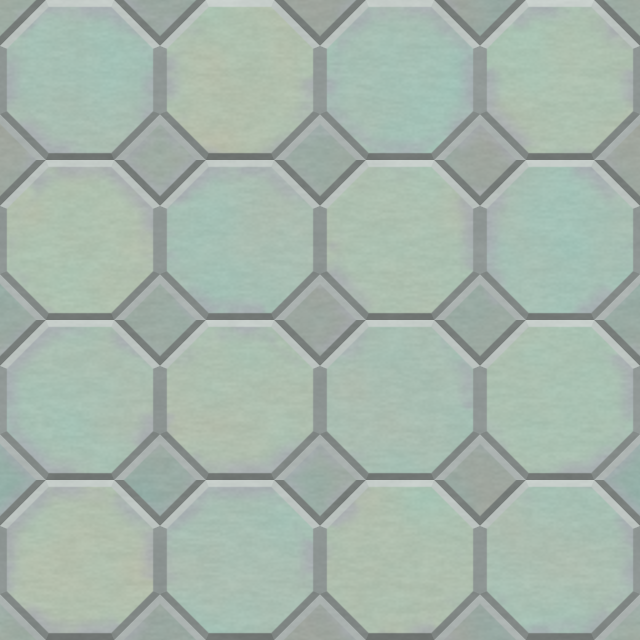
A Shadertoy shader for this pattern:

```glsl
// Glazed octagon tiles with small diamond insets, bevelled and lit from above.
// Edge distances give the bevels; wrapping value noise gives clouds, stains
// and a fine horizontal grain. Tile shading is supersampled for smooth edges.

const float REPEATS = 4.0;         // octagons across and down
const float INSET = 0.287;         // half diagonal of a diamond, in cells
const float BEVEL = 0.043;         // bevel width, in cells
const float BEVEL_SOFT = 0.005;    // softness of the inner bevel edge
const float GRAIN = 0.055;         // strength of the fine grain
const int SAMPLES = 3;             // supersamples per axis

const vec3 GREEN_GLAZE = vec3(0.690, 0.752, 0.682);
const vec3 TEAL_GLAZE = vec3(0.655, 0.748, 0.702);
const vec3 INSET_GREY = vec3(0.610, 0.640, 0.615);
const vec3 INSET_TEAL = vec3(0.605, 0.680, 0.645);
const vec3 STAIN = vec3(0.655, 0.665, 0.695);
const vec3 LIT = vec3(0.775, 0.805, 0.790);
const vec3 SIDE = vec3(0.560, 0.590, 0.582);
const vec3 SHADE = vec3(0.440, 0.460, 0.450);
const vec3 INSET_LIT = vec3(0.670, 0.698, 0.690);
const vec3 INSET_SHADE = vec3(0.465, 0.488, 0.477);

struct Wear { float cloud; float stain; float grain; };

float hash(vec2 cell, float seed) {
    uvec3 h = uvec3(ivec3(vec3(cell, seed))) * uvec3(1597u, 3571u, 7919u);
    uint n = (h.x ^ (h.y << 8)) + h.z;
    n = (n ^ (n >> 15)) * 73244475u;
    n = (n ^ (n >> 16)) * 73244475u;
    n ^= n >> 16;
    return float(n & 65535u) / 65535.0;
}

// Value noise over the unit canvas that wraps after a whole number of cells.
float noise(vec2 uv, vec2 period, float seed) {
    vec2 p = uv * period;
    vec2 i = floor(p);
    vec2 f = fract(p);
    f = f * f * (3.0 - 2.0 * f);
    vec2 a = mod(i, period);
    vec2 b = mod(i + 1.0, period);
    return mix(mix(hash(a, seed), hash(vec2(b.x, a.y), seed), f.x),
               mix(hash(vec2(a.x, b.y), seed), hash(b, seed), f.x), f.y);
}

float fbm(vec2 uv, vec2 period, float seed) {
    float sum = 0.0;
    float weight = 0.5;
    for (int i = 0; i < 4; i++) {
        sum += weight * noise(uv, period, seed + float(i));
        period *= 2.0;
        weight *= 0.5;
    }
    return sum / 0.9375;
}

Wear wearAt(vec2 uv) {
    float streaks = noise(uv, vec2(80.0, 230.0), 31.0) - 0.5;
    float specks = noise(uv, vec2(240.0, 300.0), 32.0) - 0.5;
    float bands = noise(uv, vec2(28.0, 110.0), 33.0) - 0.5;
    return Wear(fbm(uv, vec2(9.0), 1.0) - 0.5,
                fbm(uv, vec2(13.0, 15.0), 11.0),
                0.45 * streaks + 0.3 * specks + 0.35 * bands);
}

// Face colour, stained towards the rim of the tile.
vec3 glaze(vec3 base, float rim, Wear wear) {
    vec3 colour = base + wear.cloud * vec3(-0.07, 0.035, 0.045);
    float nearRim = 1.0 - smoothstep(0.04, 0.17, rim);
    float stain = smoothstep(0.43, 0.68, wear.stain) * nearRim;
    return mix(colour, STAIN, 0.75 * stain);
}

vec3 tileColour(vec2 p, Wear wear) {
    vec2 centred = fract(p) - 0.5;
    vec2 toSide = 0.5 - abs(centred);
    float diagonal = (toSide.x + toSide.y - INSET) * 0.70711;
    float rim;
    vec3 face;
    vec3 bevel;
    if (diagonal < 0.0) {
        // Diamond inset around each cell corner
        vec2 id = mod(floor(p + 0.5), REPEATS);
        rim = -diagonal;
        face = glaze(mix(INSET_GREY, INSET_TEAL, hash(id, 51.0)), rim + 0.03, wear);
        bevel = centred.y < 0.0 ? INSET_LIT : INSET_SHADE;
    } else {
        // Octagon: the nearest edge sets how far the bevel faces upward
        vec2 id = mod(floor(p), REPEATS);
        rim = min(diagonal, min(toSide.x, toSide.y));
        float teal = mod(id.x + id.y, 2.0);
        teal = clamp(teal + 0.7 * (hash(id, 52.0) - 0.5), 0.0, 1.0);
        face = glaze(mix(GREEN_GLAZE, TEAL_GLAZE, teal), rim, wear);
        float up = rim == diagonal ? 0.70711 : (rim == toSide.y ? 1.0 : 0.0);
        bevel = centred.y > 0.0 ? mix(SIDE, LIT, pow(up, 0.6))
                                : mix(SIDE, SHADE, up * up);
    }
    bevel += wear.cloud * 0.05;
    float onFace = smoothstep(BEVEL - BEVEL_SOFT, BEVEL + BEVEL_SOFT, rim);
    return mix(bevel, face, onFace) + GRAIN * wear.grain * mix(0.7, 1.0, onFace);
}

void mainImage(out vec4 fragColor, in vec2 fragCoord) {
    Wear wear = wearAt(fragCoord / iResolution.xy);
    vec3 sum = vec3(0.0);
    for (int j = 0; j < SAMPLES; j++) {
        for (int i = 0; i < SAMPLES; i++) {
            vec2 offset = (vec2(i, j) + 0.5) / float(SAMPLES) - 0.5;
            sum += tileColour((fragCoord + offset) / iResolution.xy * REPEATS, wear);
        }
    }
    fragColor = vec4(sum / float(SAMPLES * SAMPLES), 1.0);
}
```
